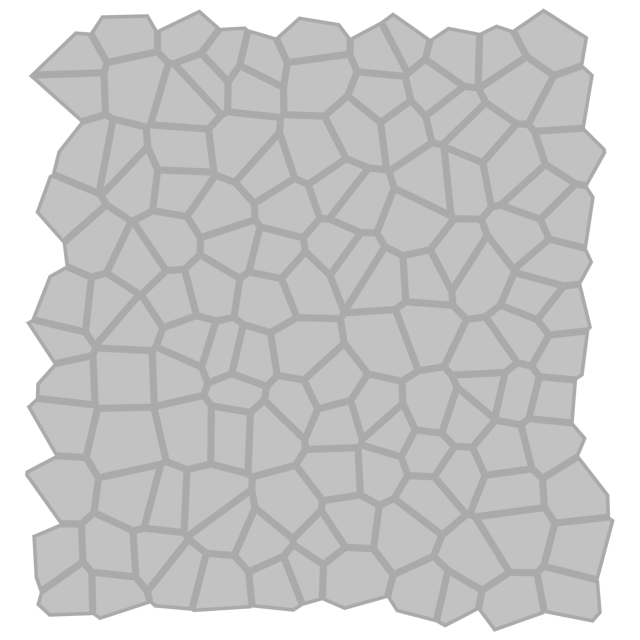
Write a WebGL 2 fragment shader that draws this pattern.

```glsl
#version 300 es
precision highp float;

uniform vec2 u_resolution;
out vec4 outColor;

const float GRID = 13.0;           // seeds per side; whole, so the noise wraps
const vec2 GRID_SHIFT = vec2(0.0, 0.5);
const vec2 STONE_MIN = vec2(1.0, 0.0);    // first and last grid cells
const vec2 STONE_MAX = vec2(11.0, 11.0);  // that hold a stone
const float JITTER = 0.94;
const float GAP_JITTER = 0.2;      // calmer seeds keep the top gap closed
const float HALF_LINE = 0.0056;    // rim of each stone, in canvas widths
const float SOFTNESS = 0.0012;
const vec3 PAPER = vec3(1.0);
const vec3 STONE = vec3(0.76);
const vec3 LINE = vec3(0.667);

vec2 hash2(vec2 p) {
    vec2 k = vec2(dot(p, vec2(127.1, 311.7)), dot(p, vec2(269.5, 183.3)));
    return fract(sin(k) * 43758.5453);
}

vec2 wrapCell(vec2 cell) {
    return floor(mod(cell + 0.5, GRID));
}

bool isStone(vec2 cell) {
    vec2 id = wrapCell(cell);
    return all(greaterThanEqual(id, STONE_MIN)) && all(lessThanEqual(id, STONE_MAX));
}

vec2 seedPoint(vec2 cell) {
    vec2 id = wrapCell(cell);
    float jitter = id.y > STONE_MAX.y ? GAP_JITTER : JITTER;
    return cell + 0.5 + jitter * (hash2(id + 3.0) - 0.5);
}

// Cell whose seed lies closest to p
vec2 nearestCell(vec2 p) {
    vec2 base = floor(p);
    vec2 best = base;
    float bestDist = 1e3;
    for (int y = -2; y <= 2; y++) {
        for (int x = -2; x <= 2; x++) {
            vec2 cell = base + vec2(x, y);
            vec2 d = seedPoint(cell) - p;
            float dist = dot(d, d);
            if (dist < bestDist) {
                bestDist = dist;
                best = cell;
            }
        }
    }
    return best;
}

// x: distance to any border, y: distance to the outline of the paving
vec2 borderDistances(vec2 p, vec2 home) {
    vec2 homeSeed = seedPoint(home);
    bool homeIsStone = isStone(home);
    vec2 dist = vec2(1e3);
    for (int y = -2; y <= 2; y++) {
        for (int x = -2; x <= 2; x++) {
            if (x == 0 && y == 0) continue;
            vec2 cell = home + vec2(x, y);
            vec2 seed = seedPoint(cell);
            float d = dot(0.5 * (homeSeed + seed) - p, normalize(seed - homeSeed));
            dist.x = min(dist.x, d);
            if (isStone(cell) != homeIsStone) dist.y = min(dist.y, d);
        }
    }
    return dist / GRID;
}

void main() {
    vec2 uv = gl_FragCoord.xy / u_resolution;
    vec2 p = uv * GRID - GRID_SHIFT;
    float soft = max(SOFTNESS, 0.6 / u_resolution.x);

    vec2 home = nearestCell(p);
    vec2 dist = borderDistances(p, home);

    // Flat stones with a darker rim
    float face = smoothstep(HALF_LINE - soft, HALF_LINE + soft, dist.x);
    vec3 paving = mix(LINE, STONE, face);

    // Ragged outline against the paper
    float signedDist = isStone(home) ? dist.y : -dist.y;
    float inside = smoothstep(-soft, soft, signedDist);

    outColor = vec4(mix(PAPER, paving, inside), 1.0);
}
```
